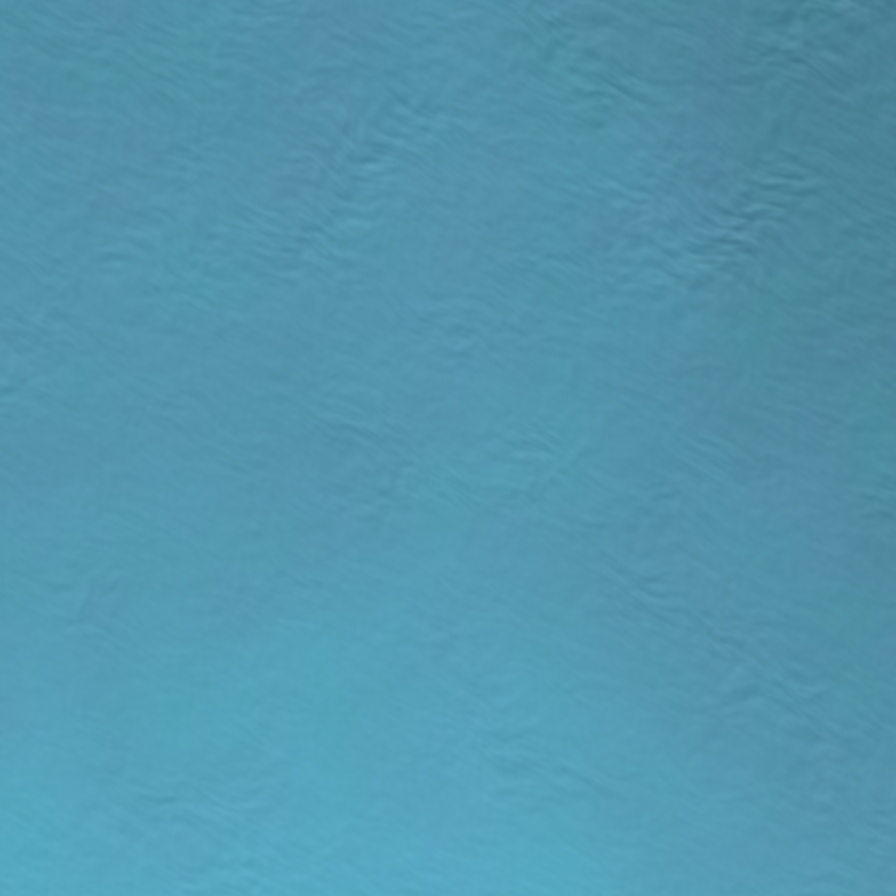
Write a WebGL 1 fragment shader that draws this texture.

```glsl
precision highp float;

uniform vec2 u_resolution;

#define GRAIN_ANGLE -0.55
#define GRAIN_SCALE vec2(36.0, 66.0)
#define LIGHT_OFFSET vec2(-0.0025, 0.0055)
#define RELIEF 0.062
#define FINE_GRAIN 0.009
#define TINT_DRIFT 0.014
#define SHADE_COLOR vec3(0.290, 0.510, 0.590)
#define WALL_COLOR vec3(0.328, 0.580, 0.672)
#define GLOW_COLOR vec3(0.338, 0.665, 0.762)

vec2 hashDirection(vec2 cell) {
  float angle = 6.2832 * fract(sin(dot(cell, vec2(127.1, 311.7))) * 43758.55);
  return vec2(cos(angle), sin(angle));
}

// Gradient noise, roughly -0.6 to 0.6
float noise(vec2 p) {
  vec2 cell = floor(p);
  vec2 f = p - cell;
  vec2 s = f * f * f * (f * (f * 6.0 - 15.0) + 10.0);
  vec2 e = vec2(1.0, 0.0);
  float a = dot(hashDirection(cell), f);
  float b = dot(hashDirection(cell + e.xy), f - e.xy);
  float c = dot(hashDirection(cell + e.yx), f - e.yx);
  float d = dot(hashDirection(cell + e.xx), f - e.xx);
  return mix(mix(a, b, s.x), mix(c, d, s.x), s.y);
}

// Plaster height: wrinkles stretched along the grain, bent by a slow warp
float plasterHeight(vec2 p) {
  vec2 warp = vec2(noise(p * 13.0 + 5.3), noise(p * 13.0 + 41.7));
  p += warp * 0.022;
  float c = cos(GRAIN_ANGLE);
  float s = sin(GRAIN_ANGLE);
  vec2 q = vec2(c * p.x + s * p.y, c * p.y - s * p.x) * GRAIN_SCALE;
  return noise(q) + 0.45 * noise(q * 1.9 + 17.0) + 0.7 * noise(q * 0.5 + 63.0);
}

// Broad light: glow along the bottom, shade towards the right
float wallTone(vec2 p) {
  float low = 1.0 - p.y;
  float tone = 0.43 + 0.46 * low * low;
  tone -= 0.36 * smoothstep(0.5, 1.05, p.x);
  tone -= 0.07 * smoothstep(0.7, 1.0, p.y);
  tone += 0.10 * exp(-14.0 * dot(p - vec2(0.5, 0.0), p - vec2(0.5, 0.0)));
  return tone + 0.10 * noise(p * 5.0 + 9.0) + 0.06 * noise(p * 13.0 + 2.0);
}

void main() {
  vec2 p = gl_FragCoord.xy / u_resolution;

  // Base colour
  float tone = clamp(wallTone(p), 0.0, 1.0);
  vec3 color = mix(SHADE_COLOR, WALL_COLOR, smoothstep(0.0, 0.5, tone));
  color = mix(color, GLOW_COLOR, smoothstep(0.42, 1.0, tone));

  // Soft drift between greener and more violet blue
  float drift = noise(p * 7.0 + 31.0) + 0.6 * noise(p * 17.0 + 77.0);
  color += TINT_DRIFT * drift * vec3(-1.0, 0.7, -0.4);

  // Side-lit relief, rougher in patches and towards the upper right
  float patches = smoothstep(-0.15, 0.5, noise(p * 6.0 + 23.0));
  float rough = 0.35 + 0.4 * smoothstep(0.2, 1.0, p.y) + 0.15 * p.x;
  rough *= 0.65 + 0.9 * patches;
  float slope = plasterHeight(p) - plasterHeight(p + LIGHT_OFFSET);
  color += RELIEF * rough * slope * vec3(0.9, 1.0, 1.0);

  // Faint fine grain
  color += FINE_GRAIN * noise(p * 120.0 + 11.0);

  gl_FragColor = vec4(color, 1.0);
}
```
